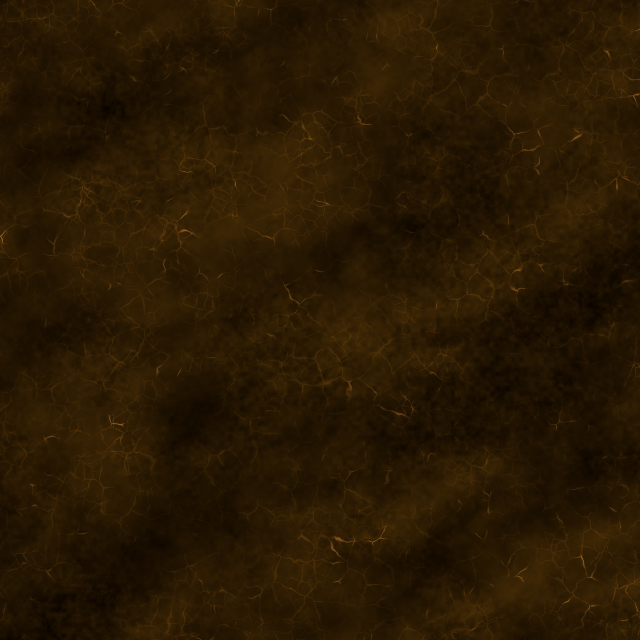
Give the GLSL for this texture, as a Shadertoy shader.

```glsl
// Dark umber stone with slanted cloudy streaks and faint broken golden veins.

const vec3 SHADOW_BROWN = vec3(0.084, 0.045, 0.000);
const vec3 LIGHT_BROWN  = vec3(0.236, 0.148, 0.018);
const vec3 VEIN_BROWN   = vec3(0.095, 0.058, 0.018);
const vec3 SPARK_GOLD   = vec3(0.330, 0.215, 0.095);
const float STREAK_ANGLE = 0.46;

vec2 hash2(vec2 p) {
    vec3 q = fract(p.xyx * vec3(0.1031, 0.1030, 0.0973));
    q += dot(q, q.yzx + 33.33);
    return fract((q.xx + q.yz) * q.zy);
}

float valueNoise(vec2 p) {
    vec2 cell = floor(p);
    vec2 f = fract(p);
    f = f * f * (3.0 - 2.0 * f);
    float low  = mix(hash2(cell).x, hash2(cell + vec2(1.0, 0.0)).x, f.x);
    float high = mix(hash2(cell + vec2(0.0, 1.0)).x, hash2(cell + 1.0).x, f.x);
    return mix(low, high, f.y);
}

// Layered noise, normalised to 0..1
float fbm(vec2 p, int octaves) {
    float sum = 0.0, total = 0.0, gain = 0.5;
    for (int i = 0; i < octaves; i++) {
        sum += gain * valueNoise(p);
        total += gain;
        gain *= 0.5;
        p = mat2(1.6, 1.2, -1.2, 1.6) * p + 17.3;
    }
    return sum / total;
}

vec2 warp(vec2 p, float scale, float amount) {
    vec2 offset = vec2(fbm(p * scale + 3.7, 3), fbm(p * scale + 51.2, 3));
    return p + amount * (offset - 0.5);
}

// Distance to the border between the two nearest cell centres
float cellBorder(vec2 p) {
    vec2 cell = floor(p);
    vec2 nearest = vec2(8.0), second = vec2(9.0);
    for (int y = -1; y <= 1; y++) {
        for (int x = -1; x <= 1; x++) {
            vec2 id = cell + vec2(x, y);
            vec2 r = id + hash2(id) - p;
            if (dot(r, r) < dot(nearest, nearest)) {
                second = nearest;
                nearest = r;
            } else if (dot(r, r) < dot(second, second)) {
                second = r;
            }
        }
    }
    vec2 across = second - nearest;
    return 0.5 * dot(nearest + second, across) / max(length(across), 0.001);
}

// Thin crooked crack lines, width in canvas units
float veins(vec2 p, float scale, float width) {
    vec2 q = warp(p, scale * 1.9, 0.42 / scale);
    float d = cellBorder(q * scale) / scale;
    float w = max(width, 0.6 / iResolution.y);
    return exp(-d * d / (w * w));
}

// Tone of the ground: slanted streaks, mottling and fine grain
float groundTone(vec2 p) {
    float c = cos(STREAK_ANGLE), s = sin(STREAK_ANGLE);
    vec2 along = mat2(c, -s, s, c) * warp(p, 9.0, 0.05);
    float streaks = fbm(along * vec2(4.2, 10.5) + 8.0, 5) - 0.5;
    float mottle = fbm(warp(p, 30.0, 0.02) * 25.0, 4) - 0.5;
    float grain = fbm(p * 130.0, 2) - 0.5;
    float grainPatch = smoothstep(0.3, 0.7, fbm(p * 7.0 + 90.0, 3));
    return 0.47 + 1.25 * streaks + 0.68 * mottle + grain * mix(0.2, 0.6, grainPatch);
}

void mainImage(out vec4 fragColor, in vec2 fragCoord) {
    vec2 p = fragCoord / iResolution.y;
    float tone = groundTone(p);
    vec3 color = mix(SHADOW_BROWN, LIGHT_BROWN, clamp(tone, -0.35, 1.15));

    // Two nets of cracks, faded in and out along their length
    float coarse = veins(p, 25.0, 0.0011);
    float fine = veins(p + 4.3, 48.0, 0.0009);
    float coarseFade = smoothstep(0.36, 0.72, fbm(p * 25.0 + 31.0, 3));
    float fineFade = smoothstep(0.38, 0.75, fbm(p * 30.0 + 67.0, 3));
    float lit = 0.3 + 0.7 * smoothstep(0.1, 0.8, tone);
    color += VEIN_BROWN * lit * (coarse * coarseFade + 0.7 * fine * fineFade);

    // Short bright stretches on a few veins
    float spark = smoothstep(0.66, 0.92, fbm(p * 38.0 + 12.0, 2));
    color += SPARK_GOLD * lit * spark * (coarse + 0.3 * fine * fineFade);

    fragColor = vec4(max(color, 0.0), 1.0);
}
```
